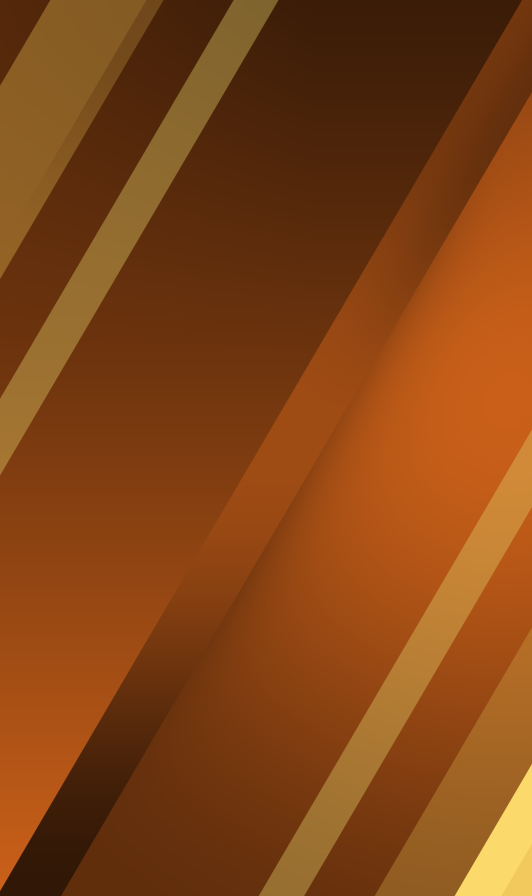
A WebGL 1 fragment shader for this background:

```glsl
precision mediump float;
uniform vec2 u_resolution;

#define ASPECT 0.592
#define SLOPE 1.712
#define AMBER vec3(1.0, 0.475, 0.125)
#define PALE_TINT vec3(0.88, 0.80, 0.40)
#define GOLD_TINT vec3(0.83, 0.66, 0.28)
#define YELLOW vec3(0.99, 0.85, 0.42)
#define DEEP_YELLOW vec3(0.95, 0.79, 0.36)
#define GLOW_CENTER vec2(0.56, 0.443)
#define FOLD_START 0.581
#define FOLD_END 0.652

// Antialiased step across a diagonal edge
float edge(float start, float s) {
  float blur = 0.8 / u_resolution.y;
  return smoothstep(start - blur, start + blur, s);
}

float band(float start, float end, float s) {
  return edge(start, s) - edge(end, s);
}

// Brightness of the upper left panel
float leftPanel(vec2 p) {
  float corner = max(1.0 - p.x / 0.35, 0.0) * max(1.0 - p.y / 0.4, 0.0);
  return 0.23 + 0.57 * pow(max(p.y, 0.0), 1.15) + 0.10 * corner;
}

// Brightness of the narrow fold between the panels
float foldPanel(vec2 p, float s) {
  float level = 0.45 + 0.17 * smoothstep(0.12, 0.45, p.y)
              - 0.43 * smoothstep(0.52, 1.0, p.y);
  float across = smoothstep(FOLD_START, FOLD_END, s);
  return level * (1.0 - 0.14 * across * (1.0 - smoothstep(0.2, 0.48, p.y)));
}

// Brightness of the glowing right panel, shaded along the fold
float rightPanel(vec2 p, float s) {
  float level = mix(0.79, 0.38, smoothstep(0.0, 0.7, distance(p, GLOW_CENTER)));
  float reach = smoothstep(0.1, 0.35, p.y) * (1.0 - smoothstep(0.6, 0.95, p.y));
  float shade = exp(-max(s - FOLD_END, 0.0) / 0.035);
  return level * (1.0 - 0.2 * reach * shade);
}

void main() {
  // p.y runs downward; s is constant along every diagonal
  vec2 uv = gl_FragCoord.xy / u_resolution;
  vec2 p = vec2(uv.x * ASPECT, 1.0 - uv.y);
  float s = p.x + p.y / SLOPE;

  // Base panels
  float level = mix(leftPanel(p), foldPanel(p, s), edge(FOLD_START, s));
  level = mix(level, rightPanel(p, s), edge(FOLD_END, s));
  vec3 color = AMBER * level;

  // Translucent gold bands
  float goldRim = 0.14 * edge(0.163, s) * (1.0 - smoothstep(0.05, 0.28, p.y));
  color = mix(color, GOLD_TINT, (0.42 - goldRim) * band(0.056, 0.182, s));
  color = mix(color, GOLD_TINT, 0.35 * edge(1.001, s));

  // Pale stripes
  float stripes = band(0.260, 0.310, s) + band(0.872, 0.9225, s);
  color = mix(color, PALE_TINT, 0.4 * stripes);

  // Bright corner
  vec3 corner = mix(YELLOW, DEEP_YELLOW, edge(1.142, s));
  color = mix(color, corner, edge(1.090, s));

  gl_FragColor = vec4(color, 1.0);
}
```
